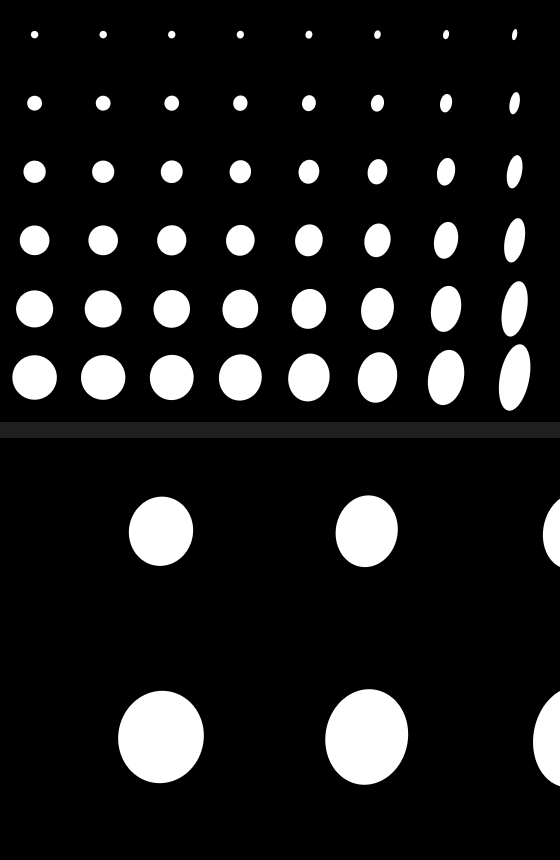
Top: the whole. Bottom: its middle third, enlarged.
Write a Shadertoy shader that draws this pattern.

```glsl
// A chart of white ellipses on black, eight across and six down.
// Size grows row by row; eccentricity grows column by column at constant area.
// Each pixel finds its nearest grid node and shades that node's ellipse.

// Lengths are fractions of the canvas height.
const vec2  GRID_COUNT       = vec2(8.0, 6.0);
const float GRID_PITCH       = 0.1625;
const vec2  FIRST_CENTRE     = vec2(0.0820, 0.0820);  // from the top left
const float RADIUS_STEP      = 0.00878;               // added per row
const float MAX_ECCENTRICITY = 0.9;                   // in the last column
const float TILT             = 0.19;                  // radians, clockwise
const vec3  BACKGROUND       = vec3(0.0);
const vec3  INK              = vec3(1.0);

mat2 rotation(float angle) {
    float c = cos(angle), s = sin(angle);
    return mat2(c, s, -s, c);
}

// First-order distance to an ellipse with the given semi-axes
float ellipseDistance(vec2 p, vec2 semiAxes) {
    float k = length(p / semiAxes);
    float slope = length(p / (semiAxes * semiAxes));
    return k * (k - 1.0) / max(slope, 1e-4);
}

// Semi-axes of an ellipse whose area equals that of a circle
vec2 equalAreaAxes(float radius, float eccentricity) {
    float squeeze = pow(1.0 - eccentricity * eccentricity, 0.25);
    return radius * vec2(squeeze, 1.0 / squeeze);
}

void mainImage(out vec4 fragColor, in vec2 fragCoord) {
    float pixel = 1.0 / iResolution.y;
    vec2 p = vec2(fragCoord.x, iResolution.y - fragCoord.y) * pixel;

    // Nearest node, counted from the top left
    vec2 node = floor((p - FIRST_CENTRE) / GRID_PITCH + 0.5);
    node = clamp(node, vec2(0.0), GRID_COUNT - 1.0);
    vec2 local = p - FIRST_CENTRE - node * GRID_PITCH;
    local.y = -local.y;

    // Shape from row and column
    float radius = RADIUS_STEP * (node.y + 1.0);
    float eccentricity = MAX_ECCENTRICITY * node.x / (GRID_COUNT.x - 1.0);
    vec2 semiAxes = equalAreaAxes(radius, eccentricity);
    float d = ellipseDistance(rotation(TILT) * local, semiAxes);

    // One-pixel edge; the centre is always inside
    float coverage = clamp(0.5 - d / pixel, 0.0, 1.0);
    if (length(local) < 0.5 * semiAxes.x) coverage = 1.0;
    fragColor = vec4(mix(BACKGROUND, INK, coverage), 1.0);
}
```
